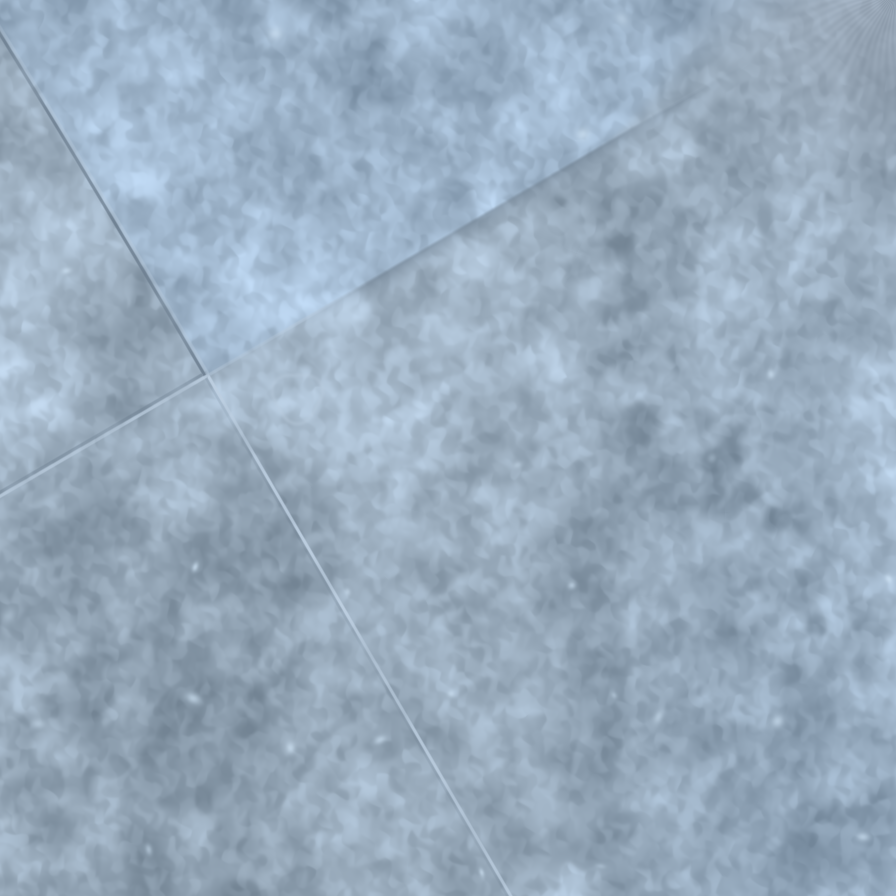
Write a Shadertoy shader that draws this texture.

```glsl
const vec3 DARK = vec3(0.45, 0.52, 0.585);
const vec3 MID = vec3(0.608, 0.682, 0.752);
const vec3 LIGHT = vec3(0.77, 0.86, 0.95);
const vec3 JOINT_LIGHT = vec3(0.74, 0.81, 0.88);
const vec3 JOINT_DARK = vec3(0.41, 0.48, 0.55);
const vec3 FLECK = vec3(0.83, 0.91, 0.98);
const vec3 HAZE = vec3(0.60, 0.65, 0.71);
const vec3 BLUE_TINT = vec3(-0.008, 0.008, 0.028);
const vec2 CROSSING = vec2(0.232, 0.581);
const float TILE_ANGLE = 0.527;
const float TILE_SIZE = 2.0;
const float JOINT_WIDTH = 0.0017;
const float FLECK_CELLS = 9.0;
const float FLECK_CHANCE = 0.28;

vec2 hash2(vec2 p) {
    vec3 h = fract(p.xyx * vec3(0.1031, 0.1030, 0.0973));
    h += dot(h, h.yzx + 33.33);
    return fract((h.xx + h.yz) * h.zy);
}

mat2 rotation(float a) {
    return mat2(cos(a), -sin(a), sin(a), cos(a));
}

// Soft cellular noise: random cell tones blended by distance
float cellTone(vec2 p) {
    vec2 cell = floor(p), f = p - cell;
    float total = 0.0, weight = 0.0;
    for (int y = -1; y <= 1; y++)
    for (int x = -1; x <= 1; x++) {
        vec2 o = vec2(x, y);
        vec2 d = o + hash2(cell + o + 100.0) - f;
        float w = exp(-5.0 * dot(d, d));
        total += w * hash2(cell + o + 271.0).x;
        weight += w;
    }
    return total / weight - 0.5;
}

// Layered clouds, each octave turned and bent by sines
float stone(vec2 p) {
    float sum = 0.0, amp = 0.27, freq = 4.0;
    for (int i = 0; i < 6; i++) {
        float k = float(i);
        vec2 q = rotation(0.6 + 0.9 * k) * p * freq;
        q += 0.22 * sin(q.yx * 2.1 + k * 1.7);
        sum += amp * cellTone(q * vec2(0.88, 1.14) + k * 17.0);
        amp *= 0.99;
        freq *= 1.9;
    }
    return sum;
}

float spot(vec2 p, vec2 center, float radius) {
    vec2 d = (p - center) / radius;
    return exp(-dot(d, d));
}

float stroke(float d, float halfWidth, float px) {
    return 1.0 - smoothstep(halfWidth - px, halfWidth + px, abs(d));
}

// Small bright chips, irregular in size and direction
float flecks(vec2 p) {
    vec2 cell = floor(p * FLECK_CELLS);
    float sum = 0.0;
    for (int y = -1; y <= 1; y++)
    for (int x = -1; x <= 1; x++) {
        vec2 id = cell + vec2(x, y);
        vec2 h = hash2(id + 41.0), k = hash2(id + 83.0);
        vec2 d = rotation(k.y * 6.28) * (p - (id + h) / FLECK_CELLS);
        d *= vec2(1.0, 1.0 + k.y);
        float r = mix(0.004, 0.009, h.y);
        sum += step(k.x, FLECK_CHANCE) * exp(-dot(d, d) / (r * r)) * mix(0.35, 0.9, h.x);
    }
    return min(sum, 1.0);
}

void mainImage(out vec4 fragColor, in vec2 fragCoord) {
    vec2 p = fragCoord / iResolution.y;
    float px = 1.0 / iResolution.y;

    // Tile axes: x across the long joint, y across the shaded joint
    vec2 axis = vec2(cos(TILE_ANGLE), sin(TILE_ANGLE));
    vec2 d = p - CROSSING;
    vec2 q = vec2(dot(d, axis), dot(d, vec2(-axis.y, axis.x)));
    q.x += 0.03 * pow(max(q.y, 0.0), 2.0);
    vec2 g = (fract(q / TILE_SIZE + 0.5) - 0.5) * TILE_SIZE;
    vec2 side = smoothstep(-0.003, 0.003, g);
    float fade = 1.0 - smoothstep(0.50, 0.72, g.x);
    float upper = side.x * smoothstep(-0.003, 0.003 + 0.1 * (1.0 - fade), g.y);

    // Mottled surface with broad lighting and a worn diagonal band
    float tone = 0.51 + stone(p);
    float bandDist = dot(p - vec2(0.80, 0.47), vec2(0.78, 0.62));
    float band = exp(-pow(bandDist / 0.055, 2.0)) * smoothstep(0.5, 0.75, p.x);
    tone -= band * (0.10 + 0.5 * cellTone(p * 42.0));
    tone += 0.04 * upper + 0.20 * spot(p, vec2(0.02, 0.57), 0.07);
    tone += 0.10 * spot(p, vec2(0.22, 0.90), 0.16) + 0.25 * spot(p, vec2(0.65, 0.0), 0.04);
    tone -= 0.07 * spot(p, vec2(0.18, 0.28), 0.20) + 0.10 * spot(p, vec2(0.47, 0.87), 0.10);
    tone -= 0.07 * spot(p, CROSSING, 0.12);
    tone = clamp(tone, 0.0, 1.0);
    vec3 col = mix(DARK, MID, min(tone * 2.0, 1.0));
    col = mix(col, LIGHT, max(tone * 2.0 - 1.0, 0.0));
    col += BLUE_TINT * (upper + 0.8 * smoothstep(0.5, 1.0, p.x) * (1.0 - p.y) - 0.2);

    // Hazy corner with fine rays
    vec2 c = p - vec2(1.0, 1.01);
    float haze = spot(p, vec2(1.0), 0.15);
    float rays = sin(atan(c.y, c.x) * 60.0 + 3.0 * sin(length(c) * 40.0));
    col = mix(col, HAZE + 0.02 * rays, 0.65 * haze);

    // Joints: bright grout where clean, shadow where an edge is raised
    float wear = 0.85 + 0.6 * cellTone(p * 30.0);
    float raised = smoothstep(0.10, 0.24, g.x) * fade;
    float longDark = stroke(g.x + 0.003, JOINT_WIDTH, px) * mix(0.2, 0.75, side.y);
    float longLight = stroke(g.x - 0.001 * side.y, JOINT_WIDTH, px) * mix(0.85, 0.35, side.y);
    float crossDark = stroke(g.y - 0.004, JOINT_WIDTH, px) * 0.45 * (1.0 - side.x);
    float crossLight = stroke(g.y, JOINT_WIDTH, px) * mix(0.75, 0.35 * (1.0 - raised), side.x) * fade;
    float shadow = exp(-max(-g.y, 0.0) / 0.010) * (1.0 - smoothstep(-0.002, 0.003, g.y)) * raised;
    col = mix(col, JOINT_DARK, max(max(longDark, crossDark), 0.6 * shadow) * wear);
    col = mix(col, JOINT_LIGHT, max(longLight, crossLight) * wear);

    // Chips and one faint ring scuff
    col = mix(col, FLECK, 0.75 * flecks(p));
    vec2 r = p - vec2(0.332, 0.557);
    float ring = stroke(length(r) - 0.027 - 0.003 * sin(3.0 * atan(r.y, r.x)), 0.002, 2.0 * px);
    col = mix(col, JOINT_LIGHT, 0.3 * ring * wear);
    fragColor = vec4(clamp(col, 0.0, 1.0), 1.0);
}
```
